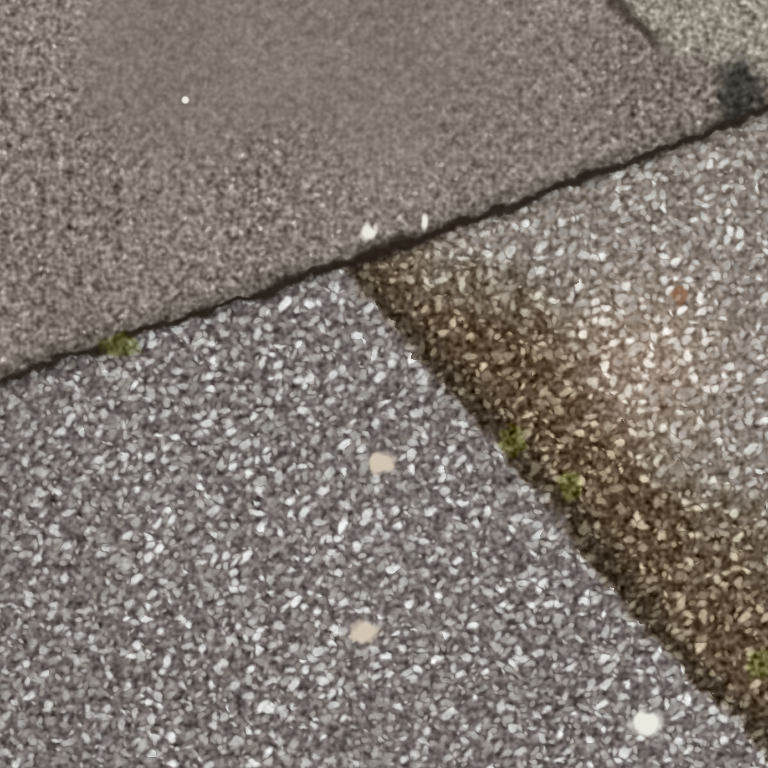
Give the GLSL for this texture, as a three.js fragment shader.

```glsl
// Worn paving: smooth asphalt above a slanted crack, two slabs of exposed
// pebbles below it, and a strip of brown dirt running down their joint.
// Gradient noise gives grain and ragged edges; jittered cells give the chips.
varying vec2 vUv;

vec2 hash2(vec2 p) {
  p = vec2(dot(p, vec2(127.1, 311.7)), dot(p, vec2(269.5, 183.3)));
  return fract(sin(p) * 43758.55);
}

float gradientNoise(vec2 p) {
  vec2 i = floor(p), f = fract(p), e = vec2(0.0, 1.0);
  vec2 u = f * f * f * (f * (f * 6.0 - 15.0) + 10.0);
  float a = dot(hash2(i) * 2.0 - 1.0, f);
  float b = dot(hash2(i + e.yx) * 2.0 - 1.0, f - e.yx);
  float c = dot(hash2(i + e.xy) * 2.0 - 1.0, f - e.xy);
  float d = dot(hash2(i + e.yy) * 2.0 - 1.0, f - e.yy);
  return mix(mix(a, b, u.x), mix(c, d, u.x), u.y);
}

float fbm(vec2 p) {
  float sum = 0.0, amp = 1.0;
  for (int i = 0; i < 4; i++) {
    sum += amp * gradientNoise(p);
    p = p * 2.03 + 17.3;
    amp *= 0.5;
  }
  return sum;
}

// Rounded stones, one per jittered cell: x = coverage, y = random tone
vec2 chips(vec2 p, float density) {
  vec2 best = vec2(0.0);
  for (int k = 0; k < 9; k++) {
    vec2 id = floor(p) + vec2(mod(float(k), 3.0), floor(float(k) / 3.0)) - 1.0;
    vec2 r = hash2(id), s = hash2(id + 71.7);
    vec2 d = p - id - 0.1 - 0.8 * r;
    float a = s.x * 6.283, size = mix(0.24, 0.48, s.y);
    d = vec2(cos(a) * d.x + sin(a) * d.y, cos(a) * d.y - sin(a) * d.x);
    float cover = 1.0 - smoothstep(size - 0.24, size + 0.16, length(d * vec2(0.85, 1.25)));
    cover *= step(fract(r.x * 7.3 + s.y * 5.1), density);
    if (cover > best.x) best = vec2(cover, fract(r.y * 9.7));
  }
  return best;
}

float blob(vec2 p, vec2 center, vec2 radius) {
  float ragged = 0.6 * gradientNoise(p * 75.0);
  return 1.0 - smoothstep(0.6, 1.3, length((p - center) / radius) + ragged);
}

void main() {
  vec2 p = vUv;
  float broad = fbm(p * 5.0), rough = fbm(p * 38.0);
  float grain = gradientNoise(p * 82.0) + 0.9 * gradientNoise(p * 150.0 + 9.0);

  // Signed distances to the crack, the slab joint and the far corner
  float above = p.y - 0.505 - 0.355 * p.x + 0.012 * sin(3.14 * p.x) * p.x
              + 0.010 * rough + 0.008 * gradientNoise(p * 14.0);
  float joint = p.x - 0.45 - 0.885 * (0.642 - p.y) + 0.024 * rough
              + 0.02 * smoothstep(0.35, 0.18, p.y) * smoothstep(0.02, 0.15, p.y);
  float corner = p.y - max(1.8 - p.x, 1.198 - 0.3 * p.x) + 0.016 * rough;

  // Pebbled slabs, the right one dirty along the joint
  float right = smoothstep(-0.01, 0.012, joint);
  float spread = joint + 0.16 * broad + 0.03 * rough - 0.08 * smoothstep(0.5, 0.3, p.y);
  float dirt = right * (1.0 - smoothstep(0.06, 0.32, spread));
  vec3 slab = mix(vec3(0.425, 0.395, 0.385), vec3(0.49, 0.455, 0.42), right);
  slab = mix(slab, vec3(0.33, 0.27, 0.205), dirt) + 0.27 * grain + 0.04 * broad;
  vec2 big = chips(p * vec2(64.0, 68.0) + 0.5 * rough, mix(0.72, 0.5, dirt));
  vec2 small = chips(p * 100.0 + 31.0 + 0.4 * rough, mix(0.55, 0.38, dirt));
  vec3 stain = mix(vec3(1.0), vec3(0.93, 0.87, 0.76), dirt);
  vec3 grit = mix(vec3(0.53, 0.50, 0.47), vec3(0.86, 0.85, 0.83), small.y);
  vec3 stone = mix(vec3(0.58, 0.56, 0.54), vec3(0.95, 0.96, 0.95), big.y);
  slab = mix(slab, grit * stain, small.x * 0.7);
  slab = mix(slab, stone * stain + 0.12 * grain, big.x * (0.88 - 0.15 * step(p.x, 0.16)));
  slab += vec3(0.06, 0.03, 0.01) * smoothstep(0.2, 0.0, length(p - vec2(0.84, 0.53)));
  slab *= 1.0 - 0.3 * smoothstep(0.05, 0.0, abs(joint - 0.015)) * right;

  // Asphalt, blurred toward the top
  float blurred = smoothstep(0.72, 0.88, p.y + 0.1 * broad)
                * smoothstep(0.08, 0.14, p.x) * smoothstep(0.9, 0.5, p.x);
  vec3 asphalt = vec3(0.50, 0.468, 0.435) + 0.05 * broad + 0.03 * rough;
  asphalt += mix(0.29, 0.11, blurred) * grain;
  vec2 fleck = chips(p * 110.0, 0.25);
  asphalt += 0.2 * fleck.x * fleck.y * (1.0 - 0.75 * blurred);

  // Gravelly far corner behind its own broken dark edge
  vec3 gravel = vec3(0.56, 0.535, 0.49) + 0.32 * grain + 0.1 * small.x;
  asphalt = mix(asphalt, gravel, smoothstep(-0.012, 0.012, corner));
  float cornerEdge = smoothstep(0.018, 0.002, abs(corner)) * smoothstep(0.88, 0.84, p.x);
  asphalt = mix(asphalt, vec3(0.21, 0.18, 0.15), 0.75 * cornerEdge);
  asphalt *= 1.0 - 0.5 * blob(p, vec2(0.963, 0.88), vec2(0.03, 0.045));

  // Crack of uneven width, with shaded lips
  vec3 color = mix(slab, asphalt, smoothstep(-0.004, 0.004, above));
  float wide = 0.0048 + 0.006 * gradientNoise(p * 24.0)
             + 0.005 * smoothstep(0.12, 0.0, abs(p.x - 0.51));
  color *= 1.0 - 0.25 * smoothstep(0.03, 0.0, abs(above));
  float crack = 1.0 - smoothstep(wide * 0.3, wide * 1.6 + 0.001, abs(above + 0.002));
  color = mix(color, vec3(0.14, 0.11, 0.085), crack * 0.88);

  // Moss tufts
  float moss = blob(p, vec2(0.156, 0.551), vec2(0.026, 0.015)) + blob(p, vec2(0.668, 0.427), vec2(0.02))
             + blob(p, vec2(0.742, 0.368), vec2(0.016, 0.02)) + blob(p, vec2(0.99, 0.135), vec2(0.02));
  color = mix(color, vec3(0.40, 0.41, 0.17) + 0.4 * grain, min(moss, 1.0) * 0.55);

  // Larger pale pebbles and one rusty leaf
  float pale = blob(p, vec2(0.842, 0.059), vec2(0.021, 0.017)) + blob(p, vec2(0.479, 0.698), vec2(0.01))
             + blob(p, vec2(0.553, 0.711), vec2(0.005, 0.011)) + blob(p, vec2(0.241, 0.87), vec2(0.005));
  float cream = blob(p, vec2(0.497, 0.397), vec2(0.019, 0.014)) + blob(p, vec2(0.475, 0.177), vec2(0.018, 0.014));
  color = mix(color, vec3(0.82, 0.77, 0.70), min(cream, 1.0));
  color = mix(color, vec3(0.92, 0.91, 0.88), min(pale, 1.0));
  color = mix(color, vec3(0.56, 0.37, 0.25), 0.6 * blob(p, vec2(0.885, 0.616), vec2(0.011)));
  gl_FragColor = vec4(clamp(color, 0.0, 1.0), 1.0);
}
```
